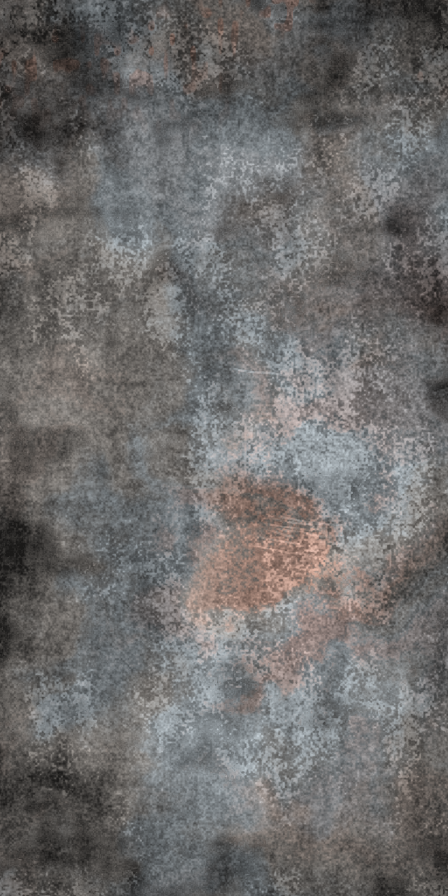
Reproduce this texture procedurally as a Shadertoy shader.

```glsl
// Weathered concrete wall: broad light and dark stains with warped edges,
// vertical streaks, flaking plaster, rust and a fine mineral grain.
// Everything is layered value noise; one unit is the canvas width.

float hash(vec2 p) {
    vec3 q = fract(p.xyx * 0.1031);
    q += dot(q, q.yzx + 33.33);
    return fract((q.x + q.y) * q.z);
}

float noise(vec2 p) {
    vec2 i = floor(p), f = fract(p);
    f = f * f * (3.0 - 2.0 * f);
    return mix(mix(hash(i), hash(i + vec2(1, 0)), f.x),
               mix(hash(i + vec2(0, 1)), hash(i + vec2(1, 1)), f.x), f.y);
}

float fbm(vec2 p) {
    float sum = 0.0, amp = 0.5;
    for (int i = 0; i < 5; i++) {
        sum += amp * noise(p);
        p = p * 2.03 + 17.3;
        amp *= 0.5;
    }
    return sum / 0.97;
}

// Soft elliptical stain
float stain(vec2 p, vec2 centre, vec2 radii) {
    vec2 d = (p - centre) / radii;
    return exp(-dot(d, d));
}

// Bundle of thin, broken, slightly falling scratches
float scratches(vec2 p, float pixel) {
    float sum = 0.0;
    for (int i = 0; i < 9; i++) {
        float k = float(i);
        vec2 centre = i == 0 ? vec2(0.56, 1.17)
            : vec2(0.62 + 0.09 * hash(vec2(k, 3.0)), 0.755 + 0.011 * k);
        vec2 d = p - centre;
        d.y += d.x * (0.08 + 0.12 * hash(vec2(k, 8.0))) + 0.008 * (noise(p * 25.0 + k) - 0.5);
        float line = 1.0 - smoothstep(0.001, 0.002 + pixel, abs(d.y));
        float ends = 1.0 - smoothstep(0.05, 0.1, abs(d.x));
        sum = max(sum, line * ends * smoothstep(0.3, 0.6, noise(p * 30.0 + 9.0 * k)));
    }
    return sum;
}

void mainImage(out vec4 fragColor, in vec2 fragCoord) {
    vec2 p = fragCoord / iResolution.x;
    vec2 q = p + 0.35 * (vec2(fbm(p * 6.0), fbm(p * 6.0 + 40.0)) - 0.5);

    // Grain also roughens the borders of the flakes
    float grain = 0.6 * noise(p * 210.0) + 0.4 * noise(p * 105.0 + 31.0) - 0.5;

    // Broad stains
    float pale = stain(q, vec2(0.74, 0.9), vec2(0.25, 0.45));
    float cool = stain(q, vec2(0.45, 1.55), vec2(0.27, 0.2));
    float redStain = stain(q, vec2(0.96, 1.4), vec2(0.14, 0.1));
    float brown = stain(q, vec2(0.14, 0.27), vec2(0.15, 0.11));
    float tone = 0.45 + 0.1 * pale + 0.08 * cool - 0.15 * redStain - 0.16 * brown;
    tone += 0.08 * stain(q, vec2(0.52, 0.35), vec2(0.15, 0.2));
    tone -= 0.2 * stain(q, vec2(0.0, 0.78), vec2(0.06, 0.2));
    tone -= 0.14 * stain(q, vec2(0.98, 0.68), vec2(0.1, 0.1));
    tone -= 0.14 * stain(q, vec2(0.1, 1.74), vec2(0.15, 0.05));

    // Darkened borders
    tone -= 0.14 * smoothstep(1.55, 2.0, p.y) + 0.1 * (1.0 - smoothstep(0.0, 0.35, p.y));
    tone -= 0.08 * pow(abs(2.0 * p.x - 1.0), 4.0);

    // Clouds, vertical streaks and faint horizontal weave
    tone += 0.28 * (fbm(q * vec2(6.0, 4.5) + 5.0) - 0.5);
    tone += 0.2 * (fbm(p * vec2(28.0, 6.0) + 70.0) - 0.5);
    tone += 0.1 * (fbm(p * vec2(7.0, 55.0) + 90.0) - 0.5);

    // Pale plaster left standing, dark patches where it flaked off
    float plaster = smoothstep(-0.02, 0.12, fbm(p * vec2(11.0, 7.0) + 12.0) - 0.62
                    + 0.2 * pale + 0.4 * grain);
    float flaked = smoothstep(0.0, 0.1, fbm(p * vec2(8.0, 10.0) + 55.0) - 0.62 + 0.25 * grain);
    tone += 0.09 * plaster - 0.1 * flaked;

    // Mineral grain, coarser in the pale areas
    tone += grain * (0.24 + 0.1 * pale);
    tone += 0.06 * (hash(floor(p * 256.0)) - 0.5);
    tone += 0.14 * scratches(p, 1.0 / iResolution.x);
    tone = clamp(tone, 0.1, 0.8);

    // Cool to warm greys, then rust
    float warmth = fbm(q * 4.0 + 23.0) - 0.45 + 0.25 * brown - 0.3 * cool
                 + 0.3 * (0.36 - tone);
    vec3 colour = tone * mix(vec3(0.95, 1.0, 1.03), vec3(1.03, 0.995, 0.96),
                             smoothstep(-0.15, 0.15, warmth));
    float rust = smoothstep(0.48, 0.7, fbm(q * vec2(5.0, 8.0) + 61.0) + 0.3 * grain)
               * (stain(p, vec2(0.66, 0.75), vec2(0.27, 0.4)) + 0.15);
    float flecks = smoothstep(0.6, 0.8, noise(p * vec2(65.0, 35.0)))
                 * smoothstep(1.65, 1.95, p.y) * smoothstep(0.4, 0.6, fbm(p * 5.0 + 8.0));
    rust = clamp(rust + flecks + 0.6 * redStain, 0.0, 1.0);
    colour *= mix(vec3(1.0), vec3(1.1, 0.92, 0.86), rust);

    fragColor = vec4(colour, 1.0);
}
```
